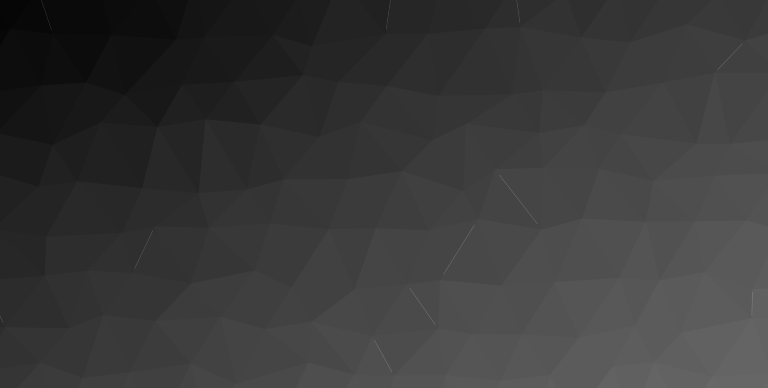
Reproduce this background procedurally as a Shadertoy shader.

```glsl
// Faceted grey backdrop: a staggered, jittered triangle mesh, each facet flat shaded
// from a smooth ramp that runs from near black (top left) to mid grey (bottom right).
// A few randomly chosen mesh edges carry a thin, faint hairline.

// Mesh, in units of canvas height
const vec2 CELL = vec2(0.135, 0.125);
const vec2 MESH_ORIGIN = vec2(0.084, 0.034);
const float JITTER = 0.27;

// Tone ramp, in fractions of the canvas, with depth measured from the top
const float CORNER_TONE = 0.027;
const vec2 RAMP_SLOPE = vec2(0.24, 0.20);
const vec2 RAMP_BEND = vec2(-0.04, -0.02);
const vec2 SHADOW_CENTRE = vec2(0.17, 0.15);
const float SHADOW_RADIUS = 0.22;
const float SHADOW_DEPTH = 0.03;
const float FACET_VARIATION = 0.007;

// Hairlines
const float HAIR_CHANCE = 0.10;
const float HAIR_HALF_WIDTH = 0.0006;
const float HAIR_TONE = 0.15;
const float HAIR_TRIM = 0.1;

vec2 hash2(vec2 p) {
    vec3 q = fract(p.xyx * vec3(0.1031, 0.1030, 0.0973));
    q += dot(q, q.yzx + 33.33);
    return fract((q.xx + q.yz) * q.zy);
}

vec2 meshVertex(vec2 id) {
    vec2 stagger = vec2(0.5 * mod(id.y, 2.0), 0.0);
    vec2 offset = JITTER * (2.0 * hash2(id + 17.0) - 1.0);
    return MESH_ORIGIN + CELL * (id + stagger + offset);
}

// Signed distance to the line a-b, positive on its left
float sideDistance(vec2 p, vec2 a, vec2 b) {
    vec2 edge = normalize(b - a);
    return dot(p - a, vec2(-edge.y, edge.x));
}

// Distance to the segment a-b, shortened at both ends
float hairDistance(vec2 p, vec2 a, vec2 b) {
    vec2 edge = b - a;
    float t = dot(p - a, edge) / dot(edge, edge);
    return length(p - a - clamp(t, HAIR_TRIM, 1.0 - HAIR_TRIM) * edge);
}

float rampTone(vec2 uv) {
    vec2 q = vec2(uv.x, 1.0 - uv.y);
    vec2 away = (q - SHADOW_CENTRE) / SHADOW_RADIUS;
    float tone = CORNER_TONE + dot(RAMP_SLOPE, q) + dot(RAMP_BEND, q * q);
    return tone - SHADOW_DEPTH * exp(-dot(away, away));
}

// Facet tone weighted by coverage (x), and the coverage itself (y)
vec2 facet(vec2 p, vec2 a, vec2 b, vec2 c, float variation, float aspect, float pixel) {
    float inside = min(sideDistance(p, a, b),
                   min(sideDistance(p, b, c), sideDistance(p, c, a)));
    float coverage = clamp(inside / pixel + 0.5, 0.0, 1.0);
    vec2 middle = (a + b + c) / 3.0;
    float tone = rampTone(middle / vec2(aspect, 1.0));
    tone += FACET_VARIATION * (2.0 * variation - 1.0);
    return coverage * vec2(tone, 1.0);
}

void mainImage(out vec4 fragColor, in vec2 fragCoord) {
    float aspect = iResolution.x / iResolution.y;
    float pixel = 1.0 / iResolution.y;
    vec2 p = fragCoord * pixel;
    vec2 home = floor((p - MESH_ORIGIN) / CELL);
    vec2 sum = vec2(0.0);
    float hair = 0.0;

    for (int j = -1; j <= 1; j++) {
        for (int i = -1; i <= 1; i++) {
            vec2 id = home + vec2(float(i), float(j));
            vec2 a = meshVertex(id);
            vec2 b = meshVertex(id + vec2(1.0, 0.0));
            vec2 c = meshVertex(id + vec2(0.0, 1.0));
            vec2 d = meshVertex(id + vec2(1.0, 1.0));

            // The stagger decides which diagonal splits the cell
            bool evenRow = mod(id.y, 2.0) < 0.5;
            vec2 apex = evenRow ? c : d;
            vec2 foot = evenRow ? b : a;
            vec2 variation = hash2(id + 71.0);
            sum += facet(p, a, b, apex, variation.x, aspect, pixel);
            sum += facet(p, foot, d, c, variation.y, aspect, pixel);

            // Rare hairline on one of the two slanted edges
            vec2 pick = hash2(id + 139.0);
            if (pick.x < HAIR_CHANCE) {
                float gap = hairDistance(p, pick.y < 0.5 ? a : b, apex);
                float stroke = (HAIR_HALF_WIDTH - gap) / pixel + 0.5;
                hair = max(hair, clamp(stroke, 0.0, 1.0));
            }
        }
    }

    float tone = max(sum.x / max(sum.y, 0.0001), 0.01) + HAIR_TONE * hair;
    fragColor = vec4(vec3(tone), 1.0);
}
```
